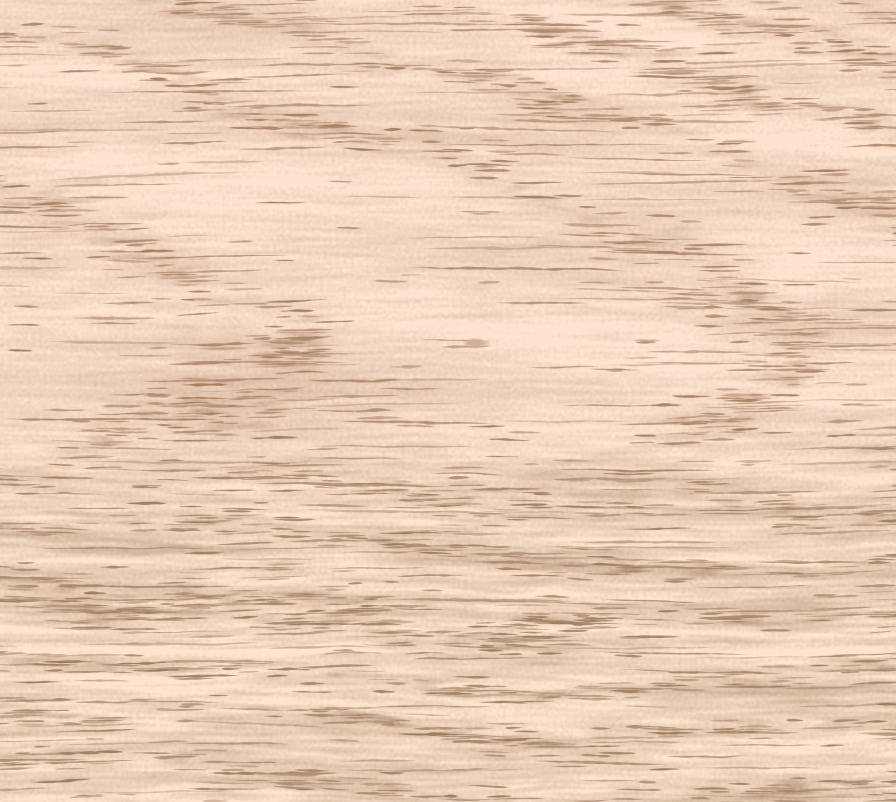
Reproduce this texture procedurally as a Shadertoy shader.

```glsl
vec2 hash2(vec2 p) {
    vec3 q = fract(p.xyx * vec3(0.1031, 0.1030, 0.0973));
    q += dot(q, q.yzx + 33.33);
    return fract((q.xx + q.yz) * q.zy);
}

float gradientNoise(vec2 p) {
    vec2 i = floor(p), f = fract(p);
    vec2 u = f * f * f * (f * (f * 6.0 - 15.0) + 10.0);
    vec2 e = vec2(0.0, 1.0);
    float a = dot(hash2(i) * 2.0 - 1.0, f);
    float b = dot(hash2(i + e.yx) * 2.0 - 1.0, f - e.yx);
    float c = dot(hash2(i + e.xy) * 2.0 - 1.0, f - e.xy);
    float d = dot(hash2(i + e.yy) * 2.0 - 1.0, f - e.yy);
    return mix(mix(a, b, u.x), mix(c, d, u.x), u.y);
}

// Bell-shaped band, repeated once per unit of phase
float band(float phase, float width) {
    float d = (fract(phase) - 0.5) / width;
    return exp(-d * d);
}

// Porous growth rings: pointed arches above, straight bands below
float ringDensity(vec2 p) {
    float warp = gradientNoise(p * vec2(5.0, 8.0) + 7.0);
    float d = p.y - 0.52;
    float arch = p.x + 2.0 * sqrt(d * d + 0.002) + 3.0 * d * d + 0.13 * warp;
    float arches = band(1.2 * arch * arch + 0.32, 0.02 + 0.115 * arch);
    float straight = band(p.y * 15.0 + p.x * 0.5 + 1.3 * gradientNoise(p * vec2(2.5, 9.0)), 0.2);
    float patches = smoothstep(-0.4, 0.25, gradientNoise(p * vec2(6.0, 22.0) + 31.0));
    return mix(straight * 0.8, arches, smoothstep(0.36, 0.44, p.y)) * mix(0.35, 1.0, patches);
}

// One layer of tapered horizontal pores, at most one per cell
float pores(vec2 p, vec2 cell, float halfWidth, float sparse, float ringShare, float seed) {
    float row = floor(p.y / cell.y);
    float shift = hash2(vec2(row, seed)).x * cell.x;
    vec2 id = vec2(floor((p.x + shift) / cell.x), row);
    vec2 place = hash2(id + seed * 17.0);
    vec2 kind = hash2(id + seed * 29.0 + 5.0);
    float halfLength = cell.x * mix(0.2, 0.49, kind.x);
    vec2 center = (id + 0.5) * cell - vec2(shift, 0.0);
    center += (place - 0.5) * vec2(cell.x - 2.0 * halfLength, cell.y * 0.6);
    vec2 d = p - center;
    d.y -= d.x * 0.05 * (place.x - 0.4);
    float along = d.x / halfLength;
    float ragged = 1.0 + 1.2 * gradientNoise(p * vec2(70.0, 150.0) + seed);
    float w = halfWidth * mix(0.5, 1.25, place.y) * (1.0 - along * along) * ragged;
    float soft = 0.0003 + 0.5 / iResolution.x;
    float ink = 1.0 - smoothstep(-soft, soft, abs(d.y) - w);
    ink *= 1.0 - smoothstep(0.7, 1.0, abs(along));
    float chance = sparse + ringShare * ringDensity(center);
    return ink * step(kind.y, chance) * mix(0.45, 1.0, fract(kind.x * 7.0 + place.y));
}

void mainImage(out vec4 fragColor, in vec2 fragCoord) {
    vec2 uv = fragCoord / iResolution.x;
    vec2 p = uv;
    p.y += 0.016 * gradientNoise(uv * vec2(1.8, 4.0)) + 0.002 * gradientNoise(uv * vec2(22.0, 60.0));
    float lower = 1.0 - smoothstep(0.3, 0.46, p.y);
    float rings = ringDensity(p);

    // Soft tone of the wood, 0 light to 1 dark
    float tone = 0.09 + 0.035 * lower + 0.1 * rings;
    tone += 0.2 * gradientNoise(p * vec2(2.0, 14.0) + 3.0);
    tone += (0.14 + 0.16 * lower) * gradientNoise(p * vec2(4.0, 75.0));
    tone += (0.16 + 0.1 * lower) * gradientNoise(p * vec2(14.0, 190.0));
    tone += 0.13 * gradientNoise(uv * 230.0);

    // Brown smudges between the crowded pores
    tone += 0.28 * rings * smoothstep(0.0, 0.35, gradientNoise(p * vec2(22.0, 110.0) + 13.0));

    // Broad dark streak across the straight grain
    float streak = (p.y - 0.295 + 0.045 * p.x) / 0.011;
    tone += 0.26 * exp(-streak * streak) * (0.7 + 1.2 * gradientNoise(p * vec2(4.0, 70.0)));

    // Short pores crowd the rings, long ones cross the clear wood
    float ink = 0.0;
    for (int i = 0; i < 6; i++) {
        float k = float(i);
        vec2 cell = vec2(0.045 + 0.011 * k, 0.0088 + 0.0006 * k);
        ink = max(ink, pores(p, cell, 0.0012, 0.025, 0.7, k + 1.0));
    }
    for (int i = 0; i < 4; i++) {
        float k = float(i);
        vec2 cell = vec2(0.15 + 0.05 * k, 0.017 + 0.003 * k);
        ink = max(ink, 0.85 * pores(p, cell, 0.0012, 0.22, 0.25, k + 11.0));
    }
    tone = mix(max(tone, 0.0), 0.95, ink * 0.9);

    // Small knot
    vec2 knotPoint = (uv - vec2(0.531, 0.512)) / vec2(0.014, 0.0065);
    float knot = length(knotPoint) + 0.5 * gradientNoise(uv * 120.0);
    tone = mix(tone, 0.45, 1.0 - smoothstep(0.4, 1.1, knot));

    vec3 lightWood = mix(vec3(0.995, 0.89, 0.815), vec3(0.995, 0.892, 0.805), lower);
    vec3 darkWood = mix(vec3(0.61, 0.45, 0.33), vec3(0.57, 0.44, 0.325), lower);
    fragColor = vec4(mix(lightWood, darkWood, clamp(tone, 0.0, 1.0)), 1.0);
}
```
